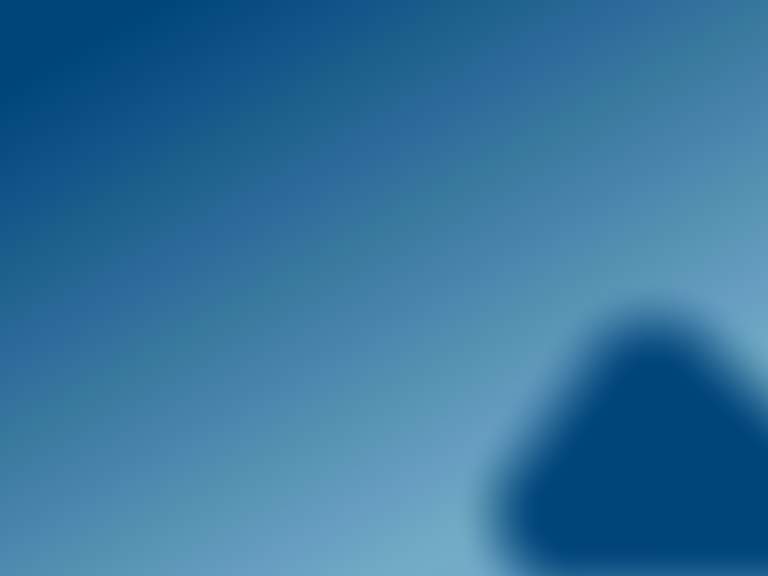
Give the GLSL for this background, as a Shadertoy shader.

```glsl
// Diagonal navy to pale blue gradient with a soft dark rounded triangle at the lower right.

// Signed distance to a triangle with corners a, b, c
float triangleDistance(vec2 p, vec2 a, vec2 b, vec2 c) {
    vec2 corners[3] = vec2[3](a, b, c);
    float nearest = 1e5, inside = 1e5;
    for (int i = 0; i < 3; i++) {
        vec2 start = corners[i];
        vec2 side = corners[(i + 1) % 3] - start;
        vec2 q = p - start;
        vec2 offset = q - side * clamp(dot(q, side) / dot(side, side), 0.0, 1.0);
        nearest = min(nearest, length(offset));
        inside = min(inside, side.x * q.y - side.y * q.x);
    }
    return inside > 0.0 ? -nearest : nearest;
}

void mainImage(out vec4 fragColor, in vec2 fragCoord) {
    vec2 p = fragCoord / iResolution.y;
    vec3 navy = vec3(0.0, 0.27, 0.48);
    vec3 paleBlue = vec3(0.45, 0.67, 0.78);

    // Diagonal gradient from the upper left
    float along = dot(vec2(p.x, 1.0 - p.y), vec2(0.49, 0.87));
    float blend = clamp((along - 0.14) / 1.06, 0.0, 1.0);
    vec3 color = mix(navy, paleBlue, blend);

    // Faint alternating bands of bluer and greener tint
    float tint = cos((along - 0.55) * 6.2832 / 0.257);
    color += vec3(0.004, -0.005, 0.011) * tint * smoothstep(0.0, 0.2, blend);

    // Blurred dark shape, corners in counterclockwise order
    float d = triangleDistance(p, vec2(1.137, 0.306), vec2(0.998, 0.111), vec2(1.345, 0.111)) - 0.134;
    color = mix(navy, color, smoothstep(-0.078, 0.078, d));

    fragColor = vec4(color, 1.0);
}
```
